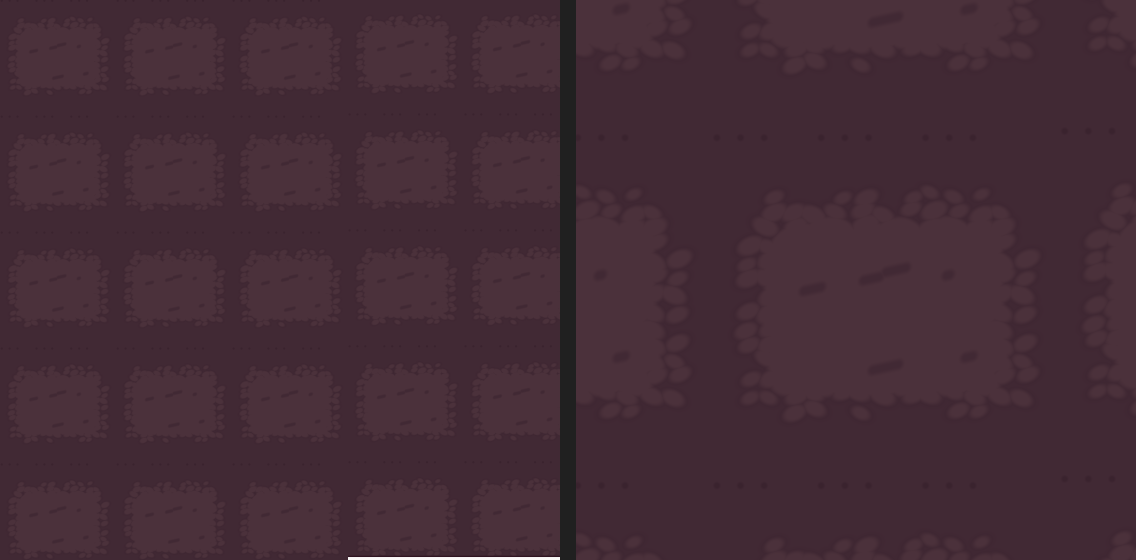
Left, the full canvas; right, a detail of the centre.
This pattern is drawn by a WebGL 2 fragment shader. Its source:

```glsl
#version 300 es
precision highp float;
// Plum fabric of faint, ragged rectangular patches repeated on a square grid.
// Each patch is a jittered field of ovals: merged in the core, separate and
// sparser in the fringe. Dark nicks and rows of tiny dots finish every tile.

uniform vec2 u_resolution;
out vec4 fragColor;

const vec3 GROUND = vec3(0.256, 0.160, 0.204);
const vec3 PATCH = vec3(0.294, 0.192, 0.230);
const vec3 DOT = vec3(0.218, 0.130, 0.174);
const vec3 BARE = vec3(0.98, 0.97, 0.97);
const vec3 BARE_RIM = vec3(0.19, 0.08, 0.13);

const float REPEATS = 4.83;                 // tiles across and down
const float TOP_OFFSET = 0.006;             // tile offset at the top edge
const float LIFTED_COLUMN = 3.0;            // first column of the raised strip
const float LIFT = 0.019;                   // its rise, in tiles
const vec2 PATCH_CENTER = vec2(0.5, 0.485);
const vec2 CORE_HALF = vec2(0.335, 0.25);
const float CORE_ROUND = 0.09;
const vec2 FRINGE_WIDTH = vec2(0.14, 0.095);
const vec2 OVALS = vec2(15.0, 21.0);        // oval cells per tile
const float OVAL_SOFT = 0.17;
const float GAP_SHADE = 0.3;                // darkening between fringe ovals
const float SLANT = 0.22;
const float NICK_RADIUS = 0.014;
const float GROUP_STEP = 0.3;               // spacing of the dot triplets
const float DOT_STEP = 0.068;
const float DOT_RADIUS = 0.009;
const float BARE_HEIGHT = 0.0052;           // in canvas heights
const float RIM_HEIGHT = 0.0078;

// Nicks in the core: x, y, half length
const vec3 NICKS[6] = vec3[6](
    vec3(0.29, 0.435, 0.024), vec3(0.46, 0.405, 0.022),
    vec3(0.53, 0.380, 0.028), vec3(0.50, 0.660, 0.036),
    vec3(0.68, 0.395, 0.004), vec3(0.74, 0.630, 0.010));

vec2 hash2(vec2 p) {
    vec3 q = fract(p.xyx * vec3(0.1031, 0.1030, 0.0973));
    q += dot(q, q.yzx + 33.33);
    return fract((q.xx + q.yz) * q.zy);
}

// Distance to the core edge in fringe widths: 0 at the core, 1 at the rim
float fringeDepth(vec2 tile) {
    vec2 q = abs(tile - PATCH_CENTER) - CORE_HALF + CORE_ROUND;
    vec2 outer = max(q, 0.0) / (FRINGE_WIDTH + CORE_ROUND);
    float start = CORE_ROUND / (CORE_ROUND + FRINGE_WIDTH.x);
    return (length(outer) - start) / (1.0 - start);
}

// Union of ovals: x is the cover, y the gap shading around them
vec2 raggedPatch(vec2 tile, float pixel) {
    vec2 p = tile * OVALS;
    vec2 base = floor(p);
    float soft = max(OVAL_SOFT, pixel * OVALS.y);
    float cover = 0.0;
    float halo = 0.0;
    for (int j = -1; j <= 1; j++) {
        for (int i = -1; i <= 1; i++) {
            vec2 cell = base + vec2(i, j);
            vec2 rnd = hash2(cell + 7.0);
            vec2 chance = hash2(cell + 41.0);
            vec2 center = cell + 0.5 + (rnd - 0.5) * 0.45;
            float depth = fringeDepth(center / OVALS);

            // Full ovals inside, then separate ones that drop out at random
            float fringeRadius = mix(0.54, 0.36, clamp(depth, 0.0, 1.0)) + (chance.y - 0.5) * 0.16;
            float radius = mix(1.15, fringeRadius, smoothstep(-0.3, 0.0, depth));
            float present = step(depth, 0.25 + 0.8 * chance.x);
            vec2 d = p - center;
            d.y += d.x * SLANT * (rnd.x > 0.4 ? 1.6 : -1.6);
            float edge = length(d) - radius;
            cover = max(cover, present * (1.0 - smoothstep(-soft, soft, edge)));
            halo = max(halo, present * (1.0 - smoothstep(0.0, 0.45, edge)));
        }
    }
    return vec2(cover, halo * (1.0 - cover));
}

float nicks(vec2 tile, float pixel) {
    float cover = 0.0;
    float soft = max(0.009, pixel);
    for (int i = 0; i < NICKS.length(); i++) {
        vec2 d = tile - NICKS[i].xy;
        d.y += d.x * SLANT;
        d.x -= clamp(d.x, -NICKS[i].z, NICKS[i].z);
        cover = max(cover, 1.0 - smoothstep(-soft, soft, length(d) - NICK_RADIUS));
    }
    return cover;
}

// Three groups of three dots along the tile seam
float seamDots(vec2 tile, float pixel) {
    float x = mod(tile.x, GROUP_STEP) - 0.015;
    x -= DOT_STEP * clamp(round(x / DOT_STEP), 0.0, 2.0);
    float y = tile.y - round(tile.y);
    float soft = max(0.005, pixel);
    float dotCover = 1.0 - smoothstep(-soft, soft, length(vec2(x, y)) - DOT_RADIUS);
    return dotCover * step(tile.x, 3.0 * GROUP_STEP);
}

void main() {
    vec2 uv = gl_FragCoord.xy / u_resolution;
    float canvasPixel = 1.0 / min(u_resolution.x, u_resolution.y);
    float pixel = 0.7 * REPEATS * canvasPixel;

    // Tile coordinates run downward from the top edge
    vec2 grid = vec2(uv.x, 1.0 - uv.y) * REPEATS;
    float lifted = step(LIFTED_COLUMN, grid.x);
    grid.y += LIFT * lifted - TOP_OFFSET;
    vec2 tile = fract(grid);

    vec2 ovals = raggedPatch(tile, pixel);
    vec3 color = mix(GROUND, DOT, GAP_SHADE * ovals.y);
    color = mix(color, PATCH, ovals.x * (1.0 - nicks(tile, pixel)));
    color = mix(color, DOT, 0.8 * seamDots(tile, pixel));

    // Bare sliver beneath the raised columns
    float aa = 0.5 * canvasPixel;
    color = mix(color, BARE_RIM, lifted * (1.0 - smoothstep(-aa, aa, uv.y - RIM_HEIGHT)));
    color = mix(color, BARE, lifted * (1.0 - smoothstep(-aa, aa, uv.y - BARE_HEIGHT)));
    fragColor = vec4(color, 1.0);
}
```
